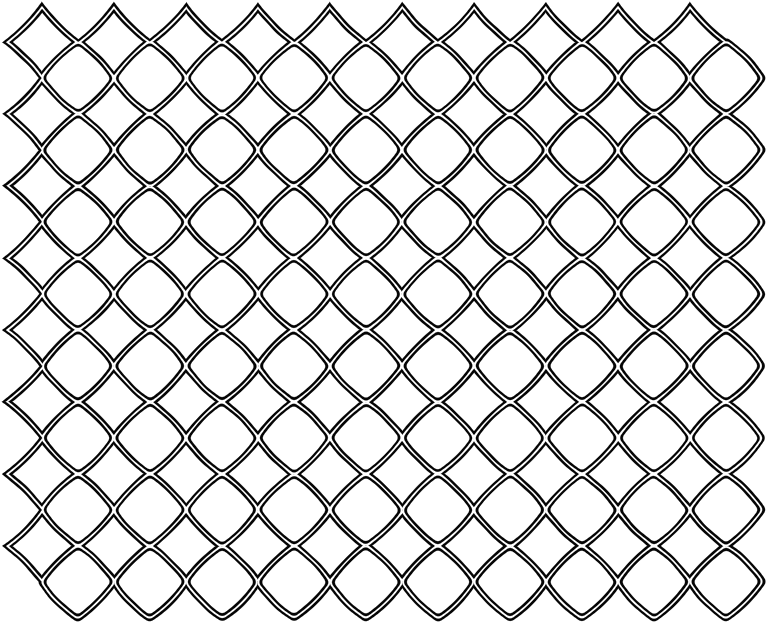
A WebGL 2 fragment shader for this pattern:

```glsl
#version 300 es
precision highp float;

#define REPEATS vec2(10.0, 8.0)   // cells across and down
#define MARGIN 0.667              // extra canvas beyond the repeats, in cells
#define LINE_WIDTH 0.0335
#define WIRE_WIDTH 0.059          // between the two outlines of a wire
#define SHARP_SIZE 0.305
#define SHARP_BULGE -0.018        // negative pinches the sides inward
#define ROUND_SIZE 0.333
#define ROUND_BULGE 0.032
#define CORNER_SOFTNESS 0.055
#define WOBBLE 0.0035
#define INK vec3(0.02)
#define PAPER vec3(1.0)

uniform vec2 u_resolution;
out vec4 fragColor;

// Polynomial smooth maximum; k = 0 is avoided by a tiny floor
float smoothMax(float a, float b, float k) {
    k = max(k, 1e-4);
    float h = max(k - abs(a - b), 0.0) / k;
    return max(a, b) + 0.25 * h * h * k;
}

// Vector to the nearest cell centre of the finite grid
vec2 toNearestCell(vec2 p) {
    vec2 last = 0.5 * REPEATS - 0.5;
    return p - clamp(floor(p) + 0.5, -last, last);
}

// Signed distance to a diamond whose sides bow by a parabola
float bowedDiamond(vec2 p, float size, float bulge, float softness) {
    vec2 d = vec2(p.x + p.y, p.x - p.y) * 0.70711;
    vec2 t = d.yx / size;
    vec2 side = abs(d) - size - bulge * (1.0 - t * t);
    return smoothMax(side.x, side.y, softness);
}

// Layered sines for the unsteady hand-drawn line
vec2 handWobble(vec2 p) {
    return sin(p.yx * vec2(5.3, 4.7) + p * 2.1)
         + 0.6 * sin(p.yx * vec2(11.9, 13.3) - p * 7.7 + 1.3);
}

void main() {
    // Centred coordinates, one unit per repeat
    vec2 fit = u_resolution / (REPEATS + MARGIN);
    float scale = min(fit.x, fit.y);
    vec2 p = (gl_FragCoord.xy - 0.5 * u_resolution) / scale;
    p += WOBBLE * handWobble(p);

    // Two interleaved grids of cells, half a repeat apart
    vec2 stagger = vec2(-0.25, 0.25);
    float sharpCell = bowedDiamond(toNearestCell(p - stagger),
                                   SHARP_SIZE, SHARP_BULGE, 0.0);
    float roundCell = bowedDiamond(toNearestCell(p + stagger),
                                   ROUND_SIZE, ROUND_BULGE, CORNER_SOFTNESS);

    // Inner outline of each cell, and the contour around the whole mesh
    float contour = min(sharpCell, roundCell) - WIRE_WIDTH;
    float outline = min(abs(contour), min(abs(sharpCell), abs(roundCell)));

    // Slightly uneven pen pressure, then a one-pixel soft edge
    float pressure = 1.0 + 0.06 * sin(p.x * 6.1 + 2.0 * sin(p.y * 4.3));
    float ink = clamp(0.5 + (0.5 * LINE_WIDTH * pressure - outline) * scale, 0.0, 1.0);
    fragColor = vec4(mix(PAPER, INK, ink), 1.0);
}
```
